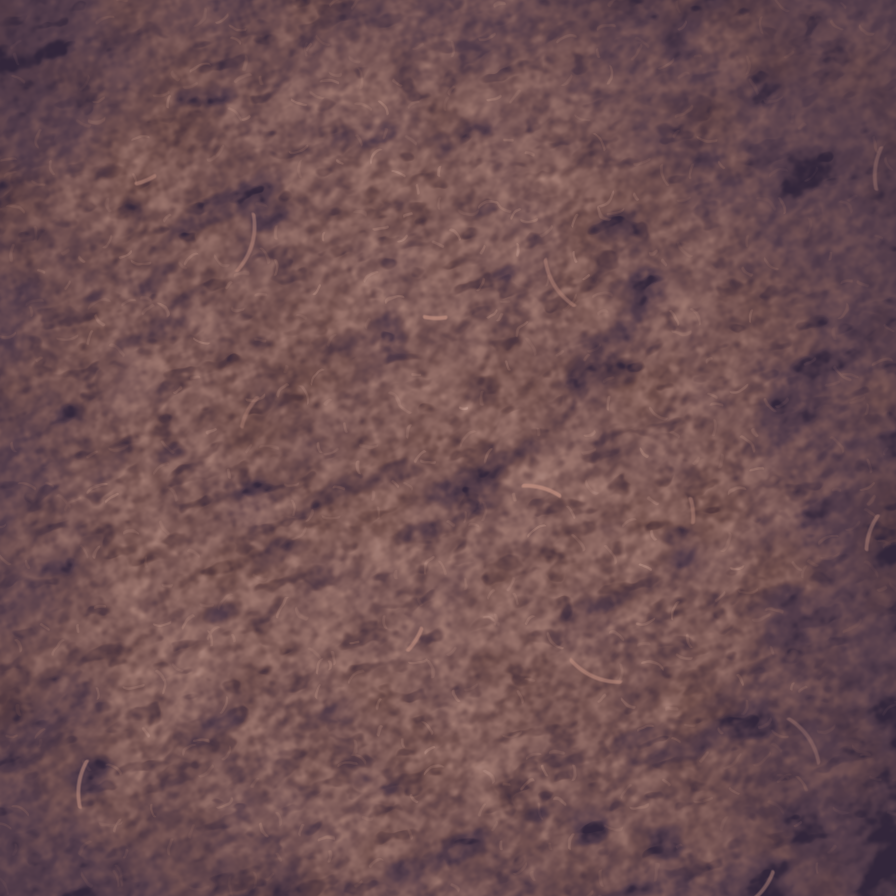
This texture is drawn by a three.js fragment shader. Its source:

```glsl
// Dry brown soil with crumbly grains, dark pits, pale straw bits and shaded purple edges.
varying vec2 vUv;

float hash(vec2 p) {
  return fract(sin(dot(p, vec2(127.1, 311.7))) * 43758.5453);
}

vec2 rotate(vec2 p, float angle) {
  float c = cos(angle), s = sin(angle);
  return vec2(c * p.x + s * p.y, c * p.y - s * p.x);
}

float noise(vec2 p) {
  vec2 cell = floor(p), f = fract(p);
  f = f * f * (3.0 - 2.0 * f);
  float low = mix(hash(cell), hash(cell + vec2(1.0, 0.0)), f.x);
  float high = mix(hash(cell + vec2(0.0, 1.0)), hash(cell + vec2(1.0)), f.x);
  return mix(low, high, f.y);
}

// Rotated octaves, centred on zero
float fbm(vec2 p) {
  float sum = 0.0, amp = 0.5;
  for (int i = 0; i < 4; i++) {
    sum += amp * (noise(p) - 0.5);
    p = rotate(p, 0.9) * 1.9 + 17.3;
    amp *= 0.6;
  }
  return sum;
}

// Elongated patches where stretched noise rises above a threshold
float patches(vec2 p, float angle, vec2 scale, float threshold) {
  vec2 q = rotate(p, angle) * scale;
  float n = noise(q) * 0.75 + noise(rotate(q, 0.7) * 2.3 + 9.1) * 0.25;
  return smoothstep(threshold, threshold + 0.2, n);
}

float segmentDistance(vec2 p, vec2 halfSpan) {
  float along = clamp(dot(p, halfSpan) / dot(halfSpan, halfSpan), -1.0, 1.0);
  return length(p - halfSpan * along);
}

// Scattered thin strokes, one possible stroke per cell
float fibres(vec2 p, float scale, float density, float width, float seed) {
  vec2 q = p * scale, cell = floor(q);
  float cover = 0.0;
  for (int y = -1; y <= 1; y++) {
    for (int x = -1; x <= 1; x++) {
      vec2 id = cell + vec2(float(x), float(y));
      vec2 key = id + seed;
      vec2 centre = id + vec2(hash(key + 3.1), hash(key + 7.7));
      float angle = 6.2832 * hash(key + 11.3);
      float reach = mix(0.12, 0.4, hash(key + 19.9));
      vec2 dir = vec2(cos(angle), sin(angle));
      vec2 offset = q - centre;
      float bend = 0.6 * dot(offset, dir) * dot(offset, dir);
      offset += vec2(-dir.y, dir.x) * bend;
      float d = segmentDistance(offset, dir * reach) / scale;
      float stroke = 1.0 - smoothstep(width * 0.3, width * 1.5, d);
      float strength = mix(0.4, 1.0, hash(key + 29.5));
      cover = max(cover, stroke * strength * step(hash(key), density));
    }
  }
  return cover;
}

// Tone from shadow to highlight, with a purple or brown tint in the darks
vec3 soilColour(float tone, float coolness) {
  vec3 shadow = vec3(0.20, 0.15, 0.23);
  vec3 dark = mix(vec3(0.34, 0.23, 0.245), vec3(0.33, 0.24, 0.295), coolness);
  vec3 earth = mix(vec3(0.45, 0.315, 0.30), vec3(0.44, 0.315, 0.33), coolness);
  vec3 pale = vec3(0.60, 0.45, 0.42);
  vec3 glint = vec3(0.76, 0.61, 0.57);
  vec3 colour = mix(shadow, dark, smoothstep(0.18, 0.34, tone));
  colour = mix(colour, earth, clamp((tone - 0.33) / 0.11, 0.0, 1.0));
  colour = mix(colour, pale, clamp((tone - 0.44) / 0.16, 0.0, 1.0));
  return mix(colour, glint, clamp((tone - 0.60) / 0.18, 0.0, 1.0));
}

void main() {
  vec2 p = vUv;
  vec2 warped = p + 0.012 * vec2(fbm(p * 24.0), fbm(p * 24.0 + 40.0));

  // Uneven vignette, with softer focus towards the rim
  vec2 fromCentre = (p - vec2(0.47, 0.49)) * vec2(1.06, 0.92);
  float rim = smoothstep(0.27, 0.75, length(fromCentre) + 0.22 * fbm(p * 5.0 + 3.0));
  float focus = 1.0 - 0.5 * rim;

  // Crumbs at three sizes
  float clods = fbm(rotate(warped, 0.35) * vec2(8.0, 11.0));
  float crumbs = fbm(rotate(warped, 0.5) * vec2(36.0, 48.0) + 5.0);
  float grains = noise(rotate(warped, 0.6) * vec2(85.0, 115.0)) - 0.5;
  float dust = noise(rotate(p, 1.1) * 165.0 + 31.0) - 0.5;

  // Shadowed hollows and small flecks, mostly rising to the right
  float pits = patches(warped, 0.4, vec2(14.0, 26.0), 0.66);
  float flecks = patches(warped, 0.25, vec2(42.0, 68.0), 0.63);

  float tone = 0.495 - 0.19 * rim + 0.12 * clods;
  tone += focus * (0.17 * crumbs + 0.15 * grains + 0.10 * dust);
  tone -= 0.13 * pits + 0.10 * flecks * focus;

  // Short root hairs and a few brighter straws
  tone += 0.09 * focus * fibres(warped, 38.0, 0.35, 0.0017, 50.0);
  float straw = fibres(p, 12.0, 0.09, 0.0024, 90.0) * focus;

  float coolness = clamp(0.4 + 0.6 * rim + 1.3 * fbm(p * 14.0 + 60.0) + 0.4 * pits, 0.0, 1.0);
  vec3 colour = soilColour(tone, coolness);
  colour = mix(colour, vec3(0.76, 0.56, 0.50), 0.75 * straw);
  gl_FragColor = vec4(colour, 1.0);
}
```
